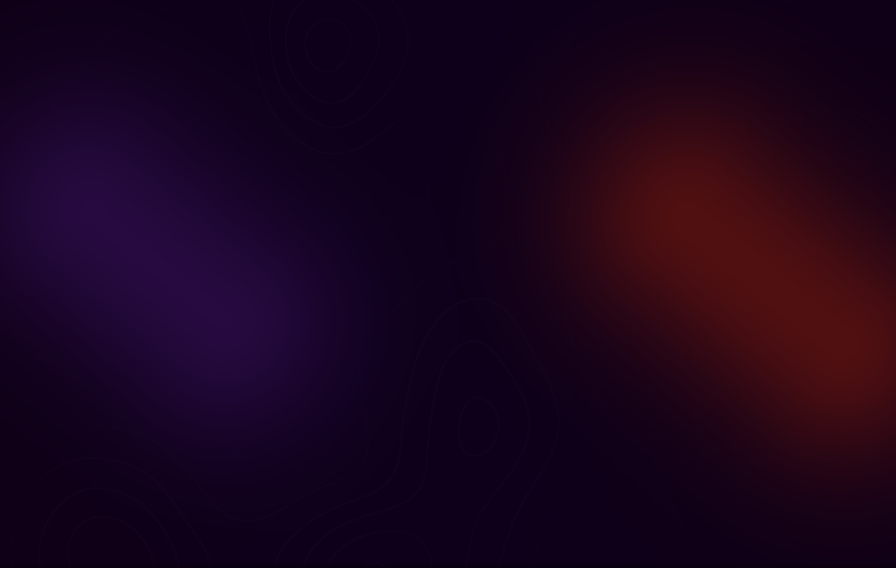
A Shadertoy shader for this background:

```glsl
// Two soft diagonal glows, violet at left and ember red at right, on near-black plum.
// Each glow is a Gaussian falloff from a slanted segment; faint contour lines trace
// a terrain of smooth hills bent by gradient noise.

vec2 hashGradient(vec2 cell) {
    float angle = 6.2832 * fract(sin(dot(cell, vec2(127.1, 311.7))) * 43758.5);
    return vec2(cos(angle), sin(angle));
}

float gradientNoise(vec2 p) {
    vec2 cell = floor(p), f = fract(p);
    vec2 u = f * f * f * (f * (f * 6.0 - 15.0) + 10.0);
    float a = dot(hashGradient(cell), f);
    float b = dot(hashGradient(cell + vec2(1, 0)), f - vec2(1, 0));
    float c = dot(hashGradient(cell + vec2(0, 1)), f - vec2(0, 1));
    float d = dot(hashGradient(cell + vec2(1, 1)), f - vec2(1, 1));
    return mix(mix(a, b, u.x), mix(c, d, u.x), u.y);
}

// Gaussian falloff around the segment from start to end
float segmentGlow(vec2 p, vec2 start, vec2 end, float spread) {
    vec2 along = end - start, d = p - start;
    float t = clamp(dot(d, along) / dot(along, along), 0.0, 1.0);
    float reach = length(d - along * t) / spread;
    return exp(-0.5 * reach * reach);
}

float hill(vec2 p, vec2 center, vec2 spread) {
    vec2 q = (p - center) / spread;
    return exp(-0.5 * dot(q, q));
}

// Thin level lines, one per unit of height
float contourLines(float height) {
    float toLine = abs(fract(height) - 0.5);
    return 1.0 - smoothstep(0.3, 1.3, toLine / max(fwidth(height), 0.001));
}

void mainImage(out vec4 fragColor, in vec2 fragCoord) {
    vec2 p = fragCoord / iResolution.y;
    float width = iResolution.x / iResolution.y;
    vec2 stretch = vec2(width, 1.0);

    // Plum ground, slightly bluer between the glows
    vec3 color = vec3(0.058, 0.0, 0.088);
    float offMiddle = p.x / width - 0.46;
    color += vec3(-0.005, 0.0, 0.014) * exp(-12.0 * offMiddle * offMiddle);

    // Violet and red glows
    float violet = segmentGlow(p, vec2(0.1, 0.63) * stretch, vec2(0.25, 0.435) * stretch, 0.147);
    float red = segmentGlow(p, vec2(0.768, 0.615) * stretch, vec2(0.94, 0.395) * stretch, 0.15);
    color = mix(color, vec3(0.15, 0.04, 0.25), violet);
    color = mix(color, vec3(0.315, 0.062, 0.065), red);

    // Terrain: hills low and high in the dark parts, roughened by noise
    vec2 warped = p + 0.03 * vec2(gradientNoise(p * 5.0), gradientNoise(p * 5.0 + 19.0));
    float hills = hill(warped, vec2(0.53, 0.25) * stretch, vec2(0.1, 0.15))
                + hill(warped, vec2(0.37, 0.9) * stretch, vec2(0.08, 0.11))
                + hill(warped, vec2(0.14, -0.02) * stretch, vec2(0.11, 0.15))
                + hill(warped, vec2(0.41, -0.02) * stretch, vec2(0.12, 0.09));
    float height = 4.0 * hills + 2.0 * gradientNoise(p * 2.6 + vec2(4.3, 1.7));

    // Contours, strongest on the hills and fading inside the glows
    float strength = (0.25 + 0.75 * smoothstep(0.05, 0.4, hills)) * (1.0 - 0.85 * max(violet, red));
    color += vec3(0.011, 0.009, 0.013) * contourLines(height) * strength;

    // Dark rim along the bottom edge
    color *= mix(0.7, 1.0, smoothstep(0.003, 0.009, p.y));
    fragColor = vec4(color, 1.0);
}
```
